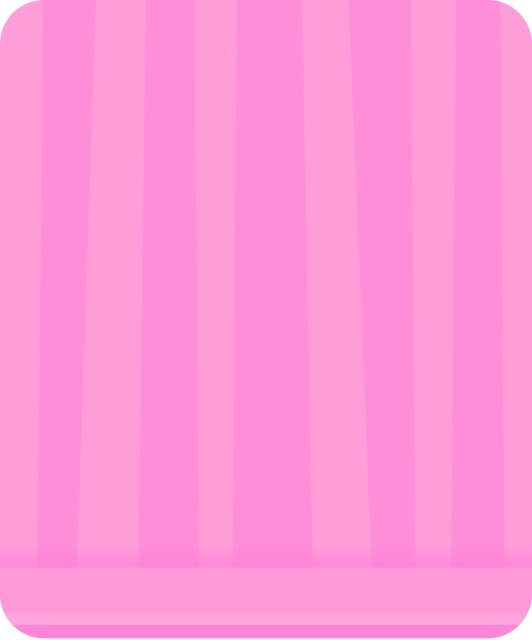
Reproduce this pattern procedurally as a WebGL 2 fragment shader.

```glsl
#version 300 es
precision highp float;

uniform vec2 u_resolution;
out vec4 outColor;

// Heights are fractions of the canvas height, the radius of its width
#define HEM_TOP 0.1133
#define RIM_TOP 0.0430
#define BASE_TOP 0.0234
#define CARD_BOTTOM 0.0026
#define SHADOW_HEIGHT 0.040
#define SHADOW_STRENGTH 0.40
#define CORNER_RADIUS 0.083

const vec3 LIGHT_PINK = vec3(1.0, 0.614, 0.850);
const vec3 DARK_PINK = vec3(1.0, 0.557, 0.850);
const vec3 HEM_PINK = vec3(1.0, 0.596, 0.850);
const vec3 RIM_PINK = vec3(1.0, 0.640, 0.860);
const vec3 BASE_PINK = vec3(1.0, 0.520, 0.850);
const vec3 SHADOW_PINK = vec3(1.0, 0.450, 0.840);
const vec3 PAPER = vec3(1.0);

// Left and right edge of each fold: at the top, then at the hem
const vec4 FOLDS[5] = vec4[5](
    vec4(0.0815, 0.1803, 0.0705, 0.1442),
    vec4(0.2743, 0.3652, 0.2602, 0.3746),
    vec4(0.4451, 0.5674, 0.4373, 0.5878),
    vec4(0.6552, 0.7727, 0.6991, 0.7806),
    vec4(0.8574, 0.9404, 0.8480, 0.9483));

// Antialiased coverage of the side where d is positive
float cover(float d, float pixel) {
    return clamp(d / pixel + 0.5, 0.0, 1.0);
}

float roundedBox(vec2 p, vec2 halfSize, float radius) {
    vec2 q = abs(p) - halfSize + radius;
    return length(max(q, 0.0)) + min(max(q.x, q.y), 0.0) - radius;
}

// Tapered folds hanging from the top edge to the hem
float foldMask(vec2 uv, float pixel) {
    float drop = (1.0 - uv.y) / (1.0 - HEM_TOP);
    float mask = 0.0;
    for (int i = 0; i < 5; i++) {
        vec2 edges = mix(FOLDS[i].xy, FOLDS[i].zw, drop);
        mask = max(mask, cover(uv.x - edges.x, pixel) * cover(edges.y - uv.x, pixel));
    }
    return mask;
}

void main() {
    vec2 uv = gl_FragCoord.xy / u_resolution;
    vec2 pixel = 1.0 / u_resolution;

    // Cloth, with a soft shadow just above the hem
    vec3 color = mix(LIGHT_PINK, DARK_PINK, foldMask(uv, pixel.x));
    float shadow = 1.0 - smoothstep(0.0, SHADOW_HEIGHT, uv.y - HEM_TOP);
    color = mix(color, SHADOW_PINK, shadow * SHADOW_STRENGTH);

    // Hem bands
    color = mix(color, HEM_PINK, cover(HEM_TOP - uv.y, pixel.y));
    color = mix(color, RIM_PINK, cover(RIM_TOP - uv.y, pixel.y));
    color = mix(color, BASE_PINK, cover(BASE_TOP - uv.y, pixel.y));

    // Rounded outline, in units of the canvas width
    float aspect = u_resolution.y / u_resolution.x;
    vec2 halfSize = 0.5 * vec2(1.0, aspect * (1.0 - CARD_BOTTOM));
    vec2 center = vec2(0.5, aspect - halfSize.y);
    float outline = roundedBox(uv * vec2(1.0, aspect) - center, halfSize, CORNER_RADIUS);
    color = mix(PAPER, color, cover(-outline, pixel.x));

    outColor = vec4(color, 1.0);
}
```
